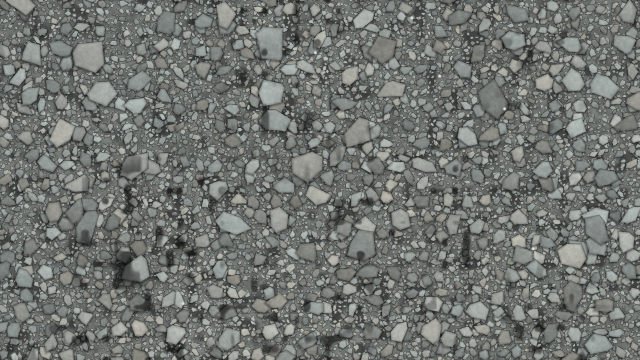
This texture is drawn by a WebGL 2 fragment shader. Its source:

```glsl
#version 300 es
precision highp float;
// Worn asphalt: angular grey-green stones of many sizes bedded in dark binder.

uniform vec2 u_resolution;
out vec4 fragColor;

const float TAU = 6.2832;
const int SIDES = 6;
const vec2 LIGHT = vec2(0.35, 0.94);
const vec3 COOL = vec3(0.945, 1.0, 0.985);
const vec3 WARM = vec3(1.01, 1.0, 0.945);

vec4 hash4(vec2 p) {
    vec4 q = fract(p.xyxy * vec4(0.1031, 0.1030, 0.0973, 0.1099));
    q += dot(q, q.wzxy + 33.33);
    return fract((q.xxyz + q.yzzw) * q.zywx);
}

float noise(vec2 p) {
    vec2 i = floor(p), f = fract(p);
    f = f * f * (3.0 - 2.0 * f);
    float low = mix(hash4(i).x, hash4(i + vec2(1, 0)).x, f.x);
    float high = mix(hash4(i + vec2(0, 1)).x, hash4(i + vec2(1, 1)).x, f.x);
    return mix(low, high, f.y);
}

mat2 rotation(float a) {
    float c = cos(a), s = sin(a);
    return mat2(c, -s, s, c);
}

// Signed distance to an irregular convex polygon, negative inside.
float chipDistance(vec2 p, vec2 id, float radius) {
    float d = -1e3;
    for (int i = 0; i < SIDES; i++) {
        vec4 h = hash4(id + 7.31 * float(i + 1));
        float a = (float(i) + 0.75 * h.x) * TAU / float(SIDES);
        d = max(d, dot(p, vec2(cos(a), sin(a))) - radius * (0.72 + 0.48 * h.y));
    }
    return d;
}

// Lays one size class of stones over the surface colour.
vec3 layStones(vec3 surface, vec2 p, float scale, float density, float soft, float warmth) {
    vec2 grid = p * scale + 0.37 * scale;
    vec2 cell = floor(grid);
    float halo = min(0.0085, 0.13 / scale);
    float grit = noise(p * 95.0) + noise(p * 210.0) - 1.0;
    for (int y = -1; y <= 1; y++) {
        for (int x = -1; x <= 1; x++) {
            vec2 id = cell + vec2(x, y) + 13.7 * scale;
            vec4 place = hash4(id);
            vec4 look = hash4(id + 91.7);
            if (place.z > density) continue;

            vec2 centre = cell + vec2(x, y) + 0.5 + 0.6 * (place.xy - 0.5);
            vec2 local = grid - centre;
            vec2 q = rotation((place.w - 0.5) * 2.6) * local;
            q.y *= 1.0 + 0.75 * look.x;
            float d = chipDistance(q, id, 0.26 + 0.13 * look.y) / scale;

            // Contact shadow, wider on the side away from the light.
            float side = dot(local / (length(local) + 0.01), LIGHT);
            float shade = 1.0 - smoothstep(0.0, halo * (1.0 - 0.45 * side), d);
            surface *= 1.0 - 0.38 * shade;

            // Tilted face with a worn, darker rim.
            float tone = 0.49 + 0.22 * look.z + 0.085 * dot(local, LIGHT);
            tone += 0.05 * grit + 0.06 * (look.x - 0.5) * sin(q.x * 5.0 + TAU * look.w);
            tone *= 0.86 + 0.14 * smoothstep(0.0, -halo, d);
            vec3 tint = mix(COOL, WARM, clamp(look.w * look.w + warmth, 0.0, 1.0));
            surface = mix(surface, tone * tint, 1.0 - smoothstep(-soft, soft, d));
        }
    }
    return surface;
}

// Rare small pale specks.
float specks(vec2 p, float scale, float soft) {
    vec2 cell = floor(p * scale);
    vec4 h = hash4(cell + 53.0);
    float d = length(p * scale - cell - 0.25 - 0.5 * h.xy) / scale - 0.004;
    return step(h.z, 0.02) * (1.0 - smoothstep(-soft, soft, d));
}

void main() {
    vec2 p = gl_FragCoord.xy / u_resolution.y;
    float soft = max(0.0024, 0.7 / u_resolution.y);
    float broad = noise(p * 2.6 + 4.0);
    float warmth = 0.35 * (broad - 0.45);

    // Binder with fine grain and darker hollows.
    float binder = 0.34 + 0.12 * noise(p * 120.0) + 0.08 * noise(p * 45.0);
    binder *= 1.0 - 0.4 * smoothstep(0.55, 0.85, noise(p * 30.0 + 9.0));
    vec3 color = binder * mix(COOL, WARM, 0.3);

    // Stones from grit to coarse chips.
    color = layStones(color, p, 74.0, 0.85, soft, warmth);
    color = layStones(color, p, 46.0, 0.80, soft, warmth);
    color = layStones(color, p, 30.0, 0.75, soft, warmth);
    color = layStones(color, p, 19.0, 0.66, soft, warmth);
    color = layStones(color, p, 12.5, 0.42, soft, warmth);
    color = layStones(color, p, 8.5, 0.20, soft, warmth);

    // Scattered pits and slow changes in brightness.
    float pits = smoothstep(0.70, 0.92, noise(p * 34.0 + 21.0));
    color *= 1.0 - 0.55 * pits * smoothstep(0.35, 0.8, broad);
    color *= 0.97 + 0.07 * noise(p * 3.5 + 17.0);
    color = mix(color, vec3(0.86, 0.88, 0.87), specks(p, 11.0, soft));
    fragColor = vec4(color, 1.0);
}
```
